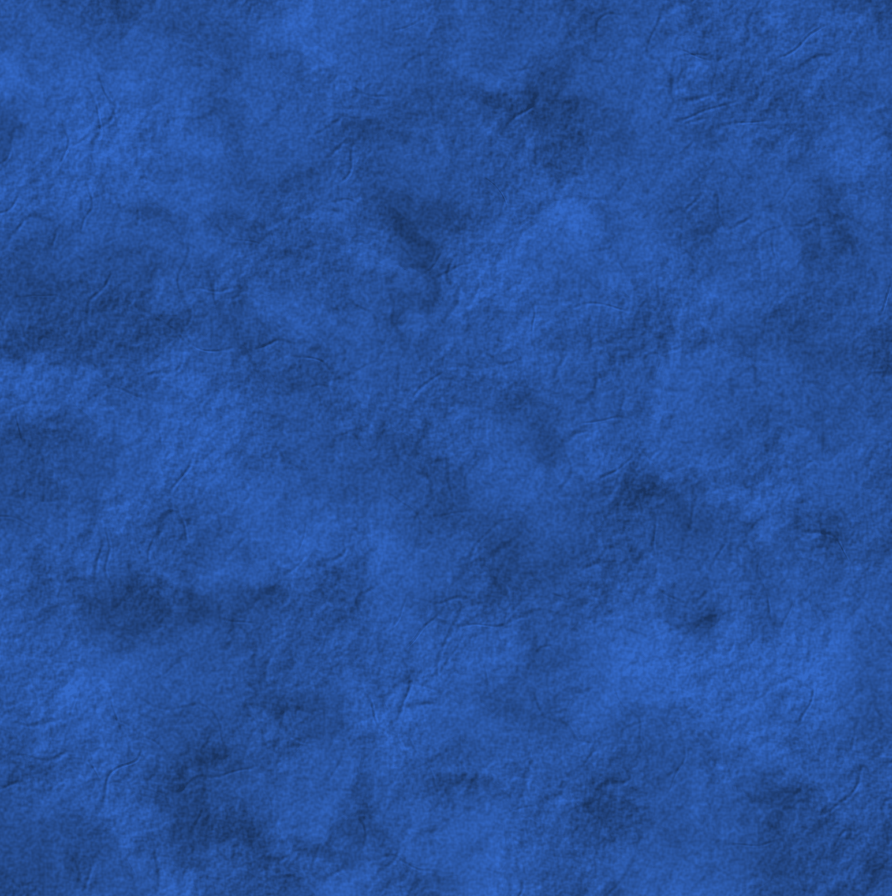
Write a Shadertoy shader that draws this texture.

```glsl
// Mottled blue plaster: warped gradient-noise clouds and torn-edged patches
// set the tone; a finely wrinkled height field, lit from the upper left,
// adds relief, short creases and a crisp grain.

#define DEEP_BLUE vec3(0.108, 0.222, 0.420)
#define BRIGHT_BLUE vec3(0.195, 0.397, 0.760)
#define MEAN_TONE 0.59
#define CLOUD_SCALE 5.2
#define CLOUD_DEPTH 0.45
#define PATCH_DEPTH 0.13
#define BLOTCH_DEPTH 0.28
#define WRINKLE_SCALE 42.0
#define RELIEF_DEPTH 0.52
#define CREASE_DEPTH 0.13
#define GRAIN_SCALE 240.0
#define GRAIN_DEPTH 0.29

// Unit gradient for a lattice cell
vec2 cellGradient(vec2 cell) {
    vec3 h = fract(cell.xyx * vec3(0.1031, 0.1030, 0.0973));
    h += dot(h, h.yzx + 33.33);
    float angle = 6.28318 * fract((h.x + h.y) * h.z);
    return vec2(cos(angle), sin(angle));
}

float gradientNoise(vec2 p) {
    vec2 cell = floor(p), f = fract(p);
    vec2 u = f * f * f * (f * (f * 6.0 - 15.0) + 10.0);
    vec2 e = vec2(1.0, 0.0);
    float a = dot(cellGradient(cell), f);
    float b = dot(cellGradient(cell + e.xy), f - e.xy);
    float c = dot(cellGradient(cell + e.yx), f - e.yx);
    float d = dot(cellGradient(cell + e.xx), f - e.xx);
    return mix(mix(a, b, u.x), mix(c, d, u.x), u.y);
}

// Octaves are rotated so that their lattices never line up
float fbm(vec2 p, int octaves) {
    const mat2 turn = mat2(1.6, 1.2, -1.2, 1.6);
    float sum = 0.0, amplitude = 1.0;
    for (int i = 0; i < octaves; i++) {
        sum += amplitude * gradientNoise(p);
        p = turn * p + 17.3;
        amplitude *= 0.55;
    }
    return sum;
}

// Thin broken lines along the zero contours of stretched noise
float creases(vec2 p) {
    float lines = 0.0;
    vec2 bend = 0.02 * vec2(gradientNoise(p * 24.0), gradientNoise(p * 24.0 + 40.0));
    for (int i = 0; i < 4; i++) {
        float layer = float(i);
        float angle = 0.8 * layer - 0.15;
        vec2 axis = vec2(cos(angle), sin(angle));
        vec2 q = p + bend;
        q = vec2(dot(q, axis), dot(q, vec2(-axis.y, axis.x)));
        float contour = abs(gradientNoise(q * vec2(9.0, 20.0) + 31.7 * layer));
        float present = smoothstep(0.08, 0.36, gradientNoise(p * 11.0 + 53.1 * layer + 9.0));
        lines += present * (1.0 - smoothstep(0.0, 0.07, contour));
    }
    return lines;
}

float plasterHeight(vec2 p) {
    return fbm(p * WRINKLE_SCALE + 3.0, 4) - 0.45 * creases(p);
}

// Irregular areas with one fairly crisp level change
float tornPatch(vec2 p) {
    return smoothstep(-0.05, 0.06, fbm(p, 6)) - 0.5;
}

void mainImage(out vec4 fragColor, in vec2 fragCoord) {
    vec2 p = fragCoord / iResolution.y;

    // Broad mottling
    vec2 warp = vec2(fbm(p * 7.0 + 11.0, 4), fbm(p * 7.0 + 67.0, 4));
    vec2 q = p + 0.045 * warp;
    float clouds = fbm(q * CLOUD_SCALE + 5.2, 6);
    float patches = tornPatch(q * 6.0 + 23.0) + 0.7 * tornPatch(q * 12.0 + 81.0);
    float blotches = smoothstep(0.12, 0.58, fbm(q * 7.5 + 45.0, 6));

    // Light from the upper left on the wrinkled surface
    vec2 toLight = 0.0014 * normalize(vec2(-1.0, 1.0));
    float relief = plasterHeight(p - toLight) - plasterHeight(p + toLight);
    float roughness = mix(0.55, 1.35, smoothstep(-0.3, 0.3, fbm(p * 6.0 + 91.0, 3)));

    // Fine grain
    float grain = gradientNoise(p * GRAIN_SCALE)
                + 0.6 * gradientNoise(p.yx * GRAIN_SCALE * 0.57 + 7.0);

    float tone = MEAN_TONE
               + CLOUD_DEPTH * clouds
               + PATCH_DEPTH * patches
               - BLOTCH_DEPTH * blotches
               + RELIEF_DEPTH * roughness * clamp(relief, -0.6, 0.6)
               - CREASE_DEPTH * creases(p)
               + GRAIN_DEPTH * grain;
    fragColor = vec4(mix(DEEP_BLUE, BRIGHT_BLUE, clamp(tone, -0.1, 1.1)), 1.0);
}
```
